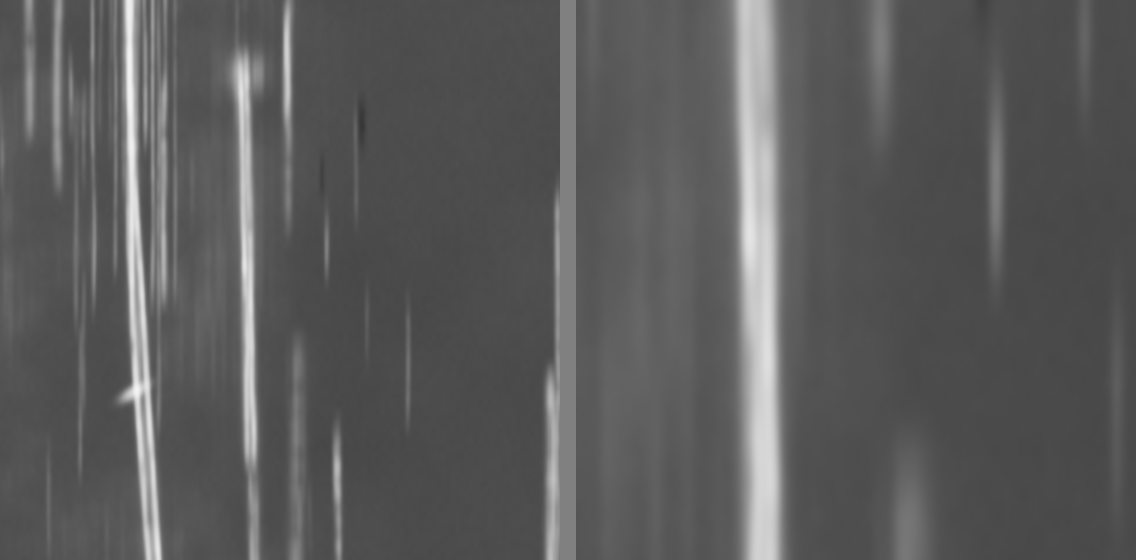
Left: the whole. Right: its middle third, enlarged.
Give the GLSL for this texture, as a WebGL 1 fragment shader.

```glsl
precision highp float;
// Grey micrograph-like surface with bright, beaded vertical streaks and faint cloudy patches.
uniform vec2 u_resolution;

float hash(vec2 p) {
  return fract(sin(dot(p, vec2(127.1, 311.7))) * 43758.545);
}

float noise(vec2 p) {
  vec2 cell = floor(p);
  vec2 f = fract(p);
  f = f * f * (3.0 - 2.0 * f);
  float low = mix(hash(cell), hash(cell + vec2(1.0, 0.0)), f.x);
  float high = mix(hash(cell + vec2(0.0, 1.0)), hash(cell + 1.0), f.x);
  return mix(low, high, f.y);
}

float fbm(vec2 p) {
  float sum = 0.0;
  float weight = 0.53;
  for (int i = 0; i < 4; i++) {
    sum += weight * noise(p);
    p = p * 2.03 + 17.3;
    weight *= 0.5;
  }
  return sum;
}

// Soft vertical line from low to high, broken into beads along its length
float streak(vec2 p, float x, float low, float high, float width, float seed) {
  float bend = 0.004 * (noise(vec2(seed, p.y * 5.0)) - 0.5);
  float d = (p.x - x - bend) / width;
  float ends = smoothstep(low - 0.03, low + 0.06, p.y)
             * (1.0 - smoothstep(high - 0.07, high + 0.03, p.y));
  float beads = 0.3 + 0.8 * noise(vec2(seed * 7.0 + p.x * 110.0, p.y * 13.0))
              + 0.35 * noise(vec2(seed * 3.0, p.y * 42.0));
  return exp(-d * d) * ends * beads;
}

// Two parallel strands with a hazy core
float vein(vec2 p, float x, float low, float high, float gap, float seed) {
  float strands = streak(p, x - gap, low, high, 0.0052, seed)
                + streak(p, x + gap, low, high, 0.0052, seed + 4.7);
  return strands + 0.35 * streak(p, x, low, high, 0.013, seed + 9.1);
}

float blob(vec2 p, vec2 center, vec2 size, float angle) {
  vec2 q = p - center;
  float c = cos(angle);
  float s = sin(angle);
  q = vec2(c * q.x + s * q.y, c * q.y - s * q.x) / size;
  return exp(-dot(q, q));
}

// Cluster of fine strands hanging from the top edge
float hangingStrands(vec2 p) {
  float sum = 0.0;
  for (int i = 0; i < 13; i++) {
    float id = float(i);
    float x = 0.165 + 0.0115 * (id + hash(vec2(id, 2.0)));
    float low = mix(0.42, 0.85, hash(vec2(id, 3.0)));
    float glow = mix(0.1, 0.42, hash(vec2(id, 5.0)));
    sum += glow * streak(p, x, low, 1.1, 0.0042, id + 20.0);
  }
  return sum;
}

// Short faint streaks, denser toward the left; tone picks the range of strength
float scatteredStreaks(vec2 p, float seed, float faint, float strong) {
  float sum = 0.0;
  for (int i = 0; i < 18; i++) {
    float id = float(i) + seed;
    float x = pow(hash(vec2(id, 7.0)), 1.4);
    float y = hash(vec2(id, 11.0));
    float reach = mix(0.05, 0.18, hash(vec2(id, 13.0)));
    float glow = mix(faint, strong, hash(vec2(id, 17.0)));
    sum += glow * streak(p, x, y - reach, y + reach, 0.0045, id);
  }
  return sum;
}

void main() {
  vec2 p = gl_FragCoord.xy / u_resolution;

  // Cloudy ground, lighter on the left, with vertical smears and fine grain
  float leftSide = 1.0 - smoothstep(0.25, 0.65, p.x);
  float cloud = fbm(p * vec2(5.0, 4.0) + 3.0);
  float smear = noise(vec2(p.x * 105.0, p.y * 6.0));
  float ground = 0.275 + 0.045 * cloud + leftSide * (0.015 + 0.11 * cloud * cloud);
  ground += leftSide * 0.1 * smear * smear * smoothstep(0.3, 0.7, cloud);
  ground += 0.018 * (fbm(p * vec2(120.0, 75.0)) - 0.5);

  // Dominant veins drift slightly to the right as they descend
  float drop = 1.0 - p.y;
  float mainX = 0.232 + 0.044 * drop * drop;
  float glow = 1.35 * vein(p, mainX, -0.2, 1.2, mix(0.002, 0.009, smoothstep(0.2, 0.6, drop)), 1.0);
  glow += 1.15 * vein(p, 0.433 + 0.018 * drop, 0.17, 0.9, 0.006, 2.0);
  glow += 0.5 * vein(p, 0.437 + 0.018 * drop, -0.2, 0.17, 0.004, 3.0);
  glow += 1.0 * streak(p, 0.514, 0.78, 1.0, 0.006, 4.0);
  glow += 0.4 * streak(p, 0.516, 0.58, 1.2, 0.007, 5.0);
  glow += 0.3 * streak(p, 0.53, -0.2, 0.4, 0.013, 6.0);
  glow += 0.75 * streak(p, 0.604, -0.2, 0.25, 0.006, 7.0);
  glow += 0.95 * streak(p, 0.984, -0.2, 0.34, 0.009, 8.0);
  glow += 0.5 * streak(p, 0.998, -0.2, 0.68, 0.006, 9.0);
  glow += 0.75 * streak(p, 0.294, 0.46, 0.85, 0.006, 10.0);
  glow += 0.55 * streak(p, 0.103, 0.66, 1.2, 0.008, 11.0);
  glow += 0.4 * streak(p, 0.053, 0.75, 1.2, 0.009, 12.0);

  // Knot on the main vein and the frayed head of the second one
  glow += 1.5 * blob(p, vec2(0.24, 0.3), vec2(0.024, 0.01), 0.55);
  glow += (0.15 + 0.6 * smear) * blob(p, vec2(0.44, 0.87), vec2(0.033, 0.035), 0.0);

  glow += hangingStrands(p);
  glow += scatteredStreaks(p, 40.0, 0.08, 0.35);
  float shade = 0.12 * streak(p, 0.646, 0.73, 0.83, 0.007, 13.0)
              + 0.1 * streak(p, 0.575, 0.65, 0.73, 0.006, 14.0);

  float grey = mix(ground, 0.98, 1.0 - exp(-glow)) - shade;
  gl_FragColor = vec4(vec3(grey), 1.0);
}
```
